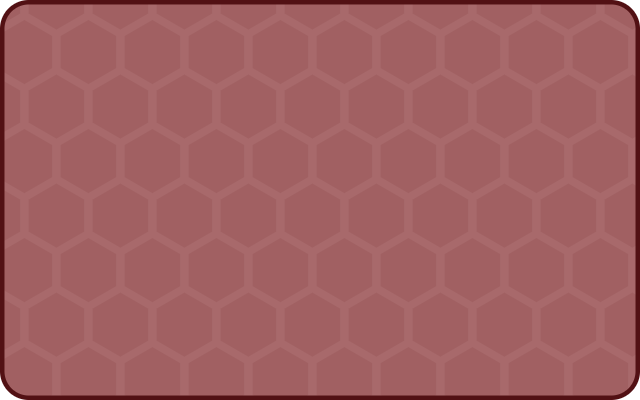
Reproduce this pattern procedurally as a Shadertoy shader.

```glsl
#define PITCH vec2(0.16, 0.1363)   // column and row spacing, in canvas heights
#define ORIGIN vec2(0.781, 0.461)  // centre of one cell
#define APOTHEM 0.0694
#define CORNER_RADIUS 0.072
#define BORDER_WIDTH 0.0112
#define CELL_COLOR vec3(0.630, 0.378, 0.384)
#define GROUT_COLOR vec3(0.657, 0.412, 0.420)
#define BORDER_COLOR vec3(0.320, 0.066, 0.078)
#define OUTSIDE_COLOR vec3(1.0)

// Pointy-top regular hexagon
float hexagonDistance(vec2 p) {
    p = abs(p);
    return max(p.x, dot(p, vec2(0.5, 0.8660254))) - APOTHEM;
}

float roundedBoxDistance(vec2 p, vec2 halfSize, float radius) {
    vec2 d = abs(p) - halfSize + radius;
    return length(max(d, 0.0)) + min(max(d.x, d.y), 0.0) - radius;
}

// Wraps to the nearest centre of a rectangular grid
vec2 wrapCentered(vec2 p, vec2 period) {
    return p - period * floor(p / period + 0.5);
}

// Two rectangular grids, offset by half a period, form the staggered rows
float honeycombDistance(vec2 p) {
    vec2 period = PITCH * vec2(1.0, 2.0);
    float evenRows = hexagonDistance(wrapCentered(p, period));
    float oddRows = hexagonDistance(wrapCentered(p - 0.5 * period, period));
    return min(evenRows, oddRows);
}

// Coverage inside a shape, smoothed over one pixel
float coverage(float dist) {
    return clamp(0.5 - dist * iResolution.y, 0.0, 1.0);
}

void mainImage(out vec4 fragColor, in vec2 fragCoord) {
    vec2 uv = fragCoord / iResolution.y;
    vec2 halfSize = 0.5 * iResolution.xy / iResolution.y;

    // Honeycomb panel
    float cells = coverage(honeycombDistance(uv - ORIGIN));
    vec3 color = mix(GROUT_COLOR, CELL_COLOR, cells);

    // Rounded frame
    float panel = roundedBoxDistance(uv - halfSize, halfSize, CORNER_RADIUS);
    color = mix(BORDER_COLOR, color, coverage(panel + BORDER_WIDTH));
    color = mix(OUTSIDE_COLOR, color, coverage(panel));

    fragColor = vec4(color, 1.0);
}
```
